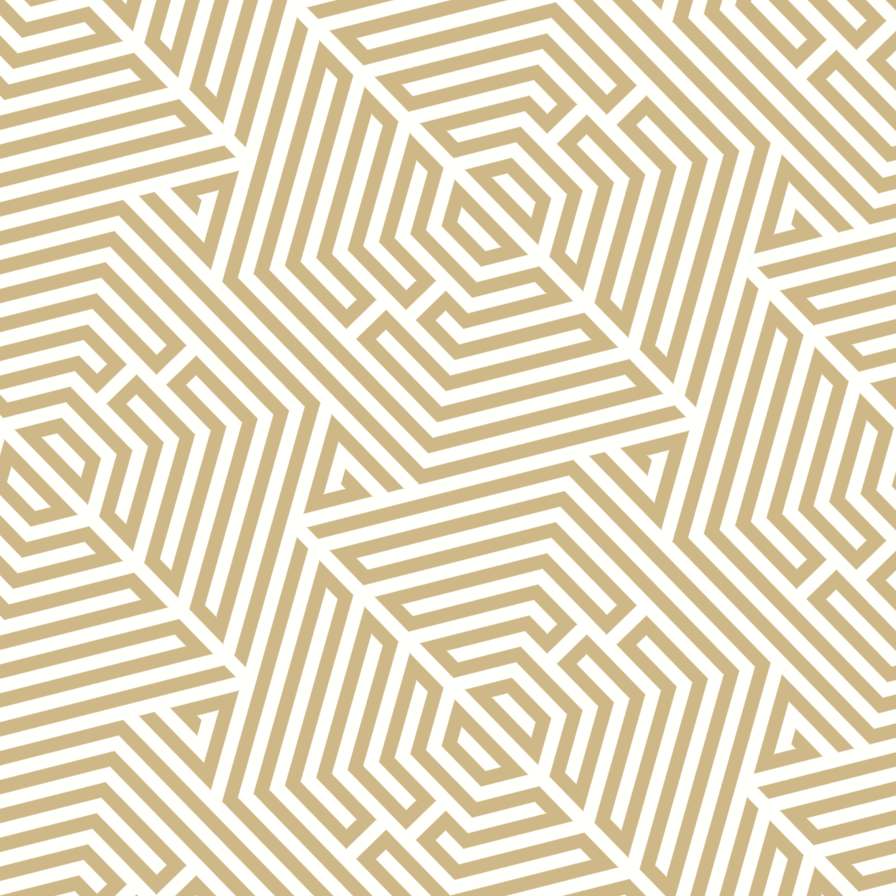
This pattern is drawn by a Shadertoy shader. Its source:

```glsl
const float TWIST = 0.248;              // turn of the hexagons against their lattice
const float PITCH = 18.0 / cos(TWIST);  // lattice spacing; one stripe period is 1.0

mat2 rotation(float angle) {
    float c = cos(angle), s = sin(angle);
    return mat2(c, s, -s, c);
}

// Positive inside a stroke centred on 0.5
float stroke(float x) {
    return 0.25 - abs(x - 0.5);
}

// Nine concentric rings, joined in pairs into a maze; x runs along the split
float hexagonMaze(vec2 q) {
    if (q.y < 0.0) q = -q;
    float ring = max(q.y, 0.866025 * abs(q.x) + 0.5 * q.y);
    float pairing = abs(mod(ring, 2.0) - 1.0);
    float ink;
    if (ring > 8.0) {
        // Outer ring, cut by the split
        ink = min(stroke(pairing), q.y - 0.25);
    } else if (ring > 3.0 && ring < 7.0 && q.y > 1.0) {
        // Staggered gap across the side parallel to the split
        float gap = abs(q.x - (ring > 5.0 ? 0.5 : -0.5));
        ink = stroke(max(1.0 - pairing, 1.0 - gap));
    } else {
        // Pairs closed along the split
        ink = stroke(max(pairing, 1.0 - q.y));
    }
    return min(ink, 8.75 - ring);
}

// Small spiral filling the triangle left between three hexagons
float triangleSpiral(vec2 g) {
    float inradius = 3.0 * sqrt(3.0) * tan(TWIST);
    inradius *= 0.288675 * 6.0 / (3.0 * sqrt(3.0)) * 3.0 * 0.333333 * 3.0;
    float right = inradius - g.y;
    float left = inradius + dot(g, vec2(0.866025, 0.5));
    float base = inradius + dot(g, vec2(-0.866025, 0.5));
    float rightChannel = min(0.25 - abs(right - 1.0), left - 0.75);
    float leftChannel = min(0.25 - abs(left - 1.0), min(base, right) - 0.75);
    float core = min(right - 1.75, min(left, base) - 0.75);
    float channels = max(core, max(rightChannel, leftChannel));
    return min(min(right, min(left, base)) - 0.25, -channels);
}

void mainImage(out vec4 fragColor, in vec2 fragCoord) {
    float scale = 32.0 / iResolution.y;
    vec2 p = fragCoord * scale - vec2(17.73, 24.42);

    mat2 turn = rotation(radians(60.0) - TWIST);
    vec2 triangleCentre = turn * vec2(-0.5, 0.866025) * PITCH / sqrt(3.0);

    // Nearest lattice cell and its neighbours
    float column = round(p.x / (0.866025 * PITCH));
    vec2 cell = vec2(column, round(p.y / PITCH - 0.5 * column));
    float ink = -1.0;
    for (int i = -1; i <= 1; i++) {
        for (int j = -1; j <= 1; j++) {
            vec2 id = cell + vec2(i, j);
            vec2 q = turn * (p - PITCH * vec2(0.866025 * id.x, id.y + 0.5 * id.x));
            ink = max(ink, hexagonMaze(q));
            ink = max(ink, triangleSpiral(q - triangleCentre));
            ink = max(ink, triangleSpiral(-q - triangleCentre));
        }
    }

    float coverage = smoothstep(-scale, scale, ink);
    vec3 color = mix(vec3(1.0, 1.0, 0.985), vec3(0.81, 0.72, 0.535), coverage);
    fragColor = vec4(color, 1.0);
}
```
